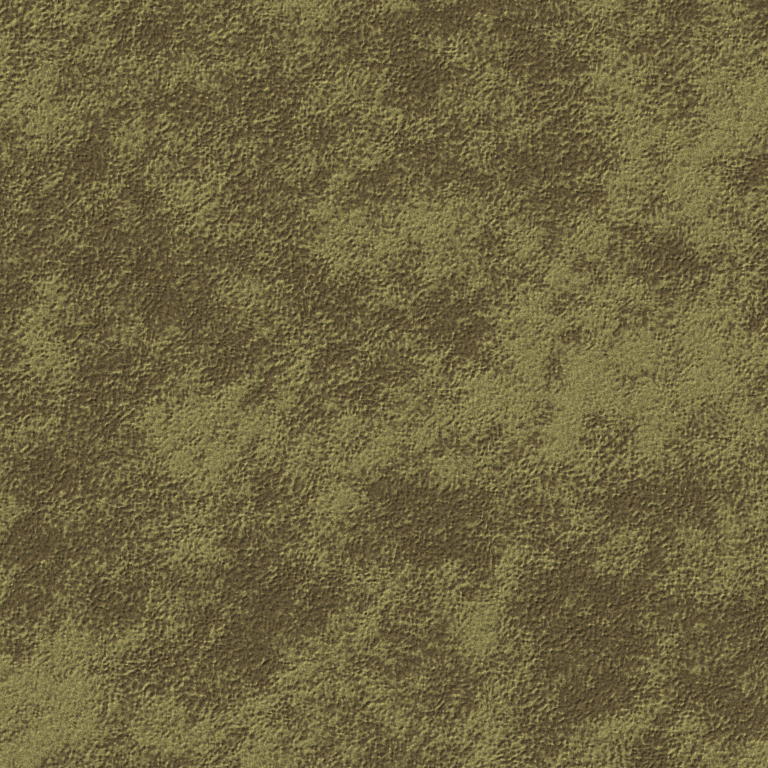
Write a Shadertoy shader that draws this texture.

```glsl
const vec3 BROWN = vec3(0.374, 0.325, 0.215);
const vec3 OLIVE = vec3(0.502, 0.472, 0.296);
const vec2 PATCH_SCALE = vec2(6.6, 8.6);    // broad worn areas per canvas
const float PATCH_HEIGHT = 0.42;
const float PATCH_GAIN = 0.88;              // weight kept by each finer octave
const float PIT_SCALE = 150.0;              // small round pits per canvas
const float CRUMB_SCALE = 290.0;            // finest relief
const vec2 STREAK_SCALE = vec2(15.0, 56.0); // along and across trowel marks
const float STREAK_ANGLE = 1.0;
const float COAT_SOFTNESS = 0.27;
const float COAT_BIAS = 0.03;
const vec2 LIGHT_STEP = vec2(-0.0013, 0.0015);
const float RELIEF = 0.74;
const float GRAIN_SCALE = 620.0;
const float GRAIN = 0.34;

float hash(vec2 p) {
    vec3 q = fract(p.xyx * 0.1031);
    q += dot(q, q.yzx + 33.33);
    return fract((q.x + q.y) * q.z);
}

// Value noise centred on zero
float noise(vec2 p) {
    vec2 cell = floor(p);
    vec2 f = fract(p);
    f = f * f * (3.0 - 2.0 * f);
    float low = mix(hash(cell), hash(cell + vec2(1, 0)), f.x);
    float high = mix(hash(cell + vec2(0, 1)), hash(cell + vec2(1, 1)), f.x);
    return mix(low, high, f.y) - 0.5;
}

// Distance to the nearest scattered point, centred near zero
float cellular(vec2 p) {
    vec2 cell = floor(p);
    float nearest = 4.0;
    for (int y = -1; y <= 1; y++) {
        for (int x = -1; x <= 1; x++) {
            vec2 site = cell + vec2(x, y);
            site += vec2(hash(site), hash(site + 71.7));
            vec2 d = site - p;
            nearest = min(nearest, dot(d, d));
        }
    }
    return sqrt(nearest) - 0.48;
}

mat2 rotation(float angle) {
    float c = cos(angle), s = sin(angle);
    return mat2(c, -s, s, c);
}

// Broad patches with ragged, broken edges
float patches(vec2 uv) {
    vec2 p = uv * PATCH_SCALE + 11.3;
    float sum = 0.0, weight = PATCH_HEIGHT;
    for (int i = 0; i < 5; i++) {
        sum += weight * noise(p);
        p = rotation(0.5) * p * 2.07 + 17.1;
        weight *= PATCH_GAIN;
    }
    return sum;
}

// Plaster height: patches, diagonal trowel marks, pits and crumbs
float plaster(vec2 uv, float broad) {
    vec2 warp = vec2(noise(uv * 34.0), noise(uv * 34.0 + 53.0));
    vec2 p = uv + 0.007 * warp;
    float marks = noise(rotation(STREAK_ANGLE) * p * STREAK_SCALE + 5.0);
    marks *= 0.2 + 0.8 * smoothstep(-0.1, 0.25, noise(uv * 6.0 + 91.0));
    float pits = cellular(p * PIT_SCALE);
    pits *= 0.55 + 0.5 * smoothstep(-0.25, 0.25, noise(uv * 17.0 + 37.0));
    float crumbs = noise(rotation(0.7) * p * CRUMB_SCALE + 29.0);
    return broad + 0.55 * marks + 0.7 * pits + 0.62 * crumbs;
}

void mainImage(out vec4 fragColor, in vec2 fragCoord) {
    vec2 uv = fragCoord / iResolution.y;

    float broad = patches(uv);
    float height = plaster(uv, broad);
    float coat = smoothstep(-COAT_SOFTNESS, COAT_SOFTNESS, height + COAT_BIAS);
    vec3 color = mix(BROWN, OLIVE, coat);

    // Light from the upper left, flatter on the smooth patches
    vec2 lit = uv + LIGHT_STEP;
    float slope = clamp(height - plaster(lit, patches(lit)), -0.42, 0.42);
    float roughness = mix(1.0, 0.6, smoothstep(0.05, 0.4, broad));
    float shade = 1.0 + RELIEF * roughness * slope;

    // Sandy grain and a gentle lift of the worn areas
    shade += GRAIN * noise(rotation(0.6) * uv * GRAIN_SCALE + 7.0);
    shade += 0.1 * broad;

    fragColor = vec4(clamp(color * shade, 0.0, 1.0), 1.0);
}
```
